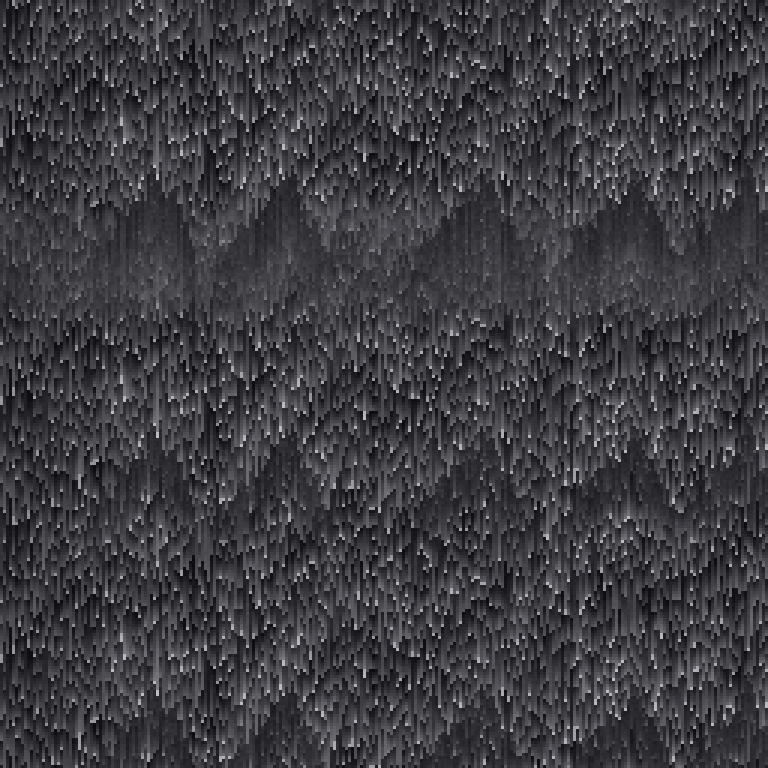
Give the GLSL for this pattern, as a WebGL 1 fragment shader.

```glsl
precision highp float;
// Grey pixel streaks falling in three repeating bands, with ragged dark hollows.

uniform vec2 u_resolution;

const float TAU = 6.28319;
const float BAND = 0.336;

float hash(vec2 p) {
  return fract(sin(dot(p, vec2(12.99, 78.23))) * 43758.5);
}

// Drop of the hollows' upper edge below its peaks: gentle left, steep right.
float edgeDrop(float x) {
  float drop = 1.0;
  for (int i = 0; i < 5; i++) {
    float n = float(i);
    float dx = x - (0.21 + 0.2 * n + 0.035 * sin(1.9 * n + 3.14));
    drop = min(drop, max(-1.1 * dx, 1.9 * dx));
  }
  return drop;
}

// Stack of streaks in one column: x = ramp from dark top to bright foot,
// y = random tone of the streak, z = length of the streak in band units.
vec3 streaks(float column, float t) {
  float count = 6.0 + floor(7.0 * hash(vec2(column, 1.0)));
  float phase = hash(vec2(column, 2.0));
  float warp = 0.45 * sin(TAU * (2.0 * t + hash(vec2(column, 3.0))));
  float s = t * count + phase + warp;
  float id = mod(floor(s), count);
  return vec3(fract(s), hash(vec2(column, id + 10.0)), 1.0 / count);
}

void main() {
  vec2 uv = gl_FragCoord.xy / u_resolution;
  vec2 cell = floor(uv * 256.0);
  vec2 p = (cell + 0.5) / 256.0;
  float down = 1.0 - p.y;
  float band = floor((down - 0.108) / BAND);
  float local = mod(down - 0.108, BAND);
  float t = local / BAND;
  float grain = hash(cell + 0.5);

  // Streaks with occasional bright feet
  vec3 streak = streaks(cell.x, t);
  float ramp = pow(streak.x, 1.1);
  float light = 0.09 + 0.31 * ramp * (0.65 + 0.6 * streak.y);
  light += 0.09 * (hash(vec2(cell.x, 5.0)) - 0.5) + 0.03 * (grain - 0.5);
  float foot = step(1.0 - 0.014 / (streak.z * BAND) * 0.3, streak.x);
  light += 0.22 * foot * step(0.72, streak.y);

  // Slanting clumps of light and shade, periodic down the bands
  float clump = sin(TAU * (2.0 * t + 4.5 * p.x) + 2.0 * sin(19.0 * p.x))
              + 0.7 * sin(TAU * (3.0 * t + 9.0 * p.x) + 1.3 * sin(TAU * t))
              + 0.5 * sin(TAU * (t - 13.0 * p.x));
  light += 0.024 * clump;

  // Ragged edge: streaks brighten above it, darkness opens below
  float drop = edgeDrop(p.x);
  float rough = 0.03 * (hash(vec2(cell.x, 7.0)) - 0.5) + 0.006 * sin(170.0 * p.x);
  float depth = local - 0.12 - drop + rough;
  float tall = 1.0 - step(0.5, abs(band));
  float near = 1.0 - smoothstep(0.05, 0.13, drop);
  light += 0.07 * near * exp(18.0 * min(depth, 0.0)) * (1.0 - step(0.0, depth));

  // The first full band has a finer, calmer mist below its edge
  float mist = tall * smoothstep(0.14, 0.19, local) * (1.0 - smoothstep(0.27, 0.33, local));
  float fine = 0.2 + 0.13 * hash(vec2(cell.x, floor(cell.y / 3.0))) + 0.05 * grain;
  light = mix(light, fine + 0.02 * clump, 0.55 * mist);

  // Hollows, dark at the top and fading downward
  float reach = mix(0.09, 0.16, tall);
  float hollow = near * step(0.0, depth) * (1.0 - smoothstep(0.02, reach, depth));
  float shade = 0.11 + 0.9 * max(depth, 0.0) + 0.07 * hash(vec2(cell.x, 9.0));
  shade += 0.04 * (grain - 0.5) + 0.1 * step(0.985, grain);
  light = mix(light, shade, 0.88 * hollow);

  // Darker left margin and cool grey tint
  light *= mix(0.86, 1.0, smoothstep(0.0, 0.18, p.x));
  light = clamp(light, 0.05, 0.75);
  gl_FragColor = vec4(light, light * 0.99, light + 0.018, 1.0);
}
```
